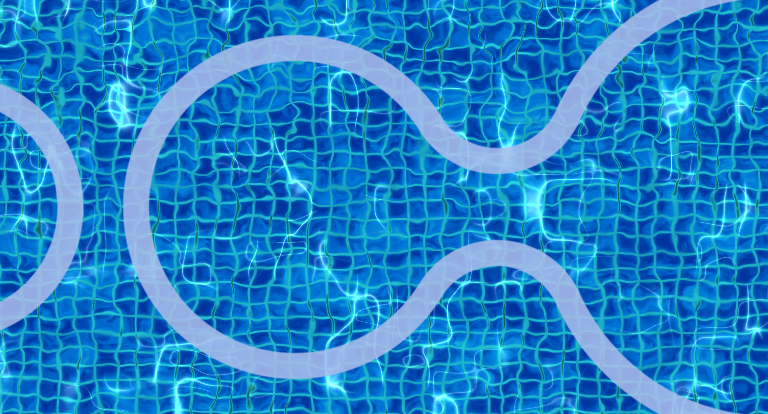
A Shadertoy shader for this texture:

```glsl
#define TILE vec2(0.0466, 0.0390)
#define GRID_PHASE vec2(0.843, 0.0097)
#define RIPPLE 0.30
#define GROUT 0.055
#define BAND_HALF 0.0314
#define BAND_OPACITY 0.86
#define BAND_COLOR vec3(0.67, 0.74, 0.92)
#define DEEP vec3(0.00, 0.20, 0.62)
#define AZURE vec3(0.00, 0.47, 0.85)
#define TEAL vec3(0.14, 0.77, 0.80)

float hash(vec2 p) {
    return fract(sin(dot(p, vec2(127.1, 311.7))) * 43758.5453);
}

float noise(vec2 p) {
    vec2 i = floor(p), f = fract(p);
    f = f * f * f * (f * (f * 6.0 - 15.0) + 10.0);
    return mix(mix(hash(i), hash(i + vec2(1, 0)), f.x),
               mix(hash(i + vec2(0, 1)), hash(i + vec2(1, 1)), f.x), f.y);
}

float fbm(vec2 p) {
    float sum = 0.0, amp = 0.5;
    for (int i = 0; i < 4; i++) {
        sum += amp * noise(p);
        p = mat2(1.6, 1.2, -1.2, 1.6) * p + 7.3;
        amp *= 0.5;
    }
    return sum / 0.9375;
}

vec2 noise2(vec2 p) {
    return vec2(noise(p), noise(p + 41.7)) * 2.0 - 1.0;
}

float cross2(vec2 a, vec2 b) { return a.x * b.y - a.y * b.x; }

float ring(vec2 p, vec2 center, float radius) {
    return abs(length(p - center) - radius);
}

// Distance to the centre line: a ring, then tangent arcs mirrored in y
float bandDistance(vec2 p) {
    p.y = abs(p.y);
    vec2 left = vec2(0.7126, 0.0), right = vec2(1.860, 0.0);
    vec2 neck = vec2(1.2005, 0.2995), q = p - neck;
    bool inNeck = cross2(left - neck, q) > 0.0 && cross2(right - neck, q) < 0.0;
    float path = inNeck ? ring(p, neck, 0.1884)
               : p.x < neck.x ? ring(p, left, 0.384)
               : ring(p, right, 0.536);
    return min(path, ring(p, vec2(-0.120, 0.0), 0.290));
}

// Thin bright filaments where the noise crosses its mean
float filament(vec2 p, float sharpness) {
    return pow(1.0 - abs(2.0 * noise(p) - 1.0), sharpness);
}

vec3 water(vec2 p, float pixel) {
    // Refraction, stronger towards the top
    float swell = RIPPLE * mix(0.85, 1.5, smoothstep(-0.1, 0.5, p.y));
    vec2 bend = noise2(p * vec2(17.0, 14.0)) + 0.5 * noise2(p * 39.0 + 9.0);
    vec2 cell = (p - GRID_PHASE) / TILE + swell * bend;
    vec2 toLine = abs(fract(cell + 0.5) - 0.5);
    vec2 aa = pixel / TILE;

    // Tiles: soft light, fine streaks and a shade across each one
    vec2 id = floor(cell), local = fract(cell);
    float light = fbm(p * vec2(14.0, 19.0) + bend * 0.6);
    float streak = fbm(p * vec2(34.0, 58.0) + bend * 1.5 + 20.0);
    float tone = 0.85 * light + 0.65 * streak - 0.42;
    tone += 0.16 * (hash(id) - 0.5) + 0.16 * (local.x - local.y);
    tone += 0.10 * (fbm(p * 3.0 + 5.0) - 0.5);
    vec3 color = mix(DEEP, AZURE, smoothstep(0.05, 0.65, tone));
    color = mix(color, TEAL, 0.65 * smoothstep(0.55, 0.95, tone));

    // Grout with a soft halo and an occasional dark core
    vec2 line = 1.0 - smoothstep(vec2(GROUT) - aa * 0.5, vec2(GROUT + 0.035) + aa * 0.5, toLine);
    vec2 halo = exp(-toLine * toLine * 45.0);
    float glow = max(halo.x, halo.y);
    float grout = max(line.x, line.y);
    float patchy = fbm(p * 16.0 + 31.0);
    color = mix(color, vec3(0.02, 0.60, 0.82), 0.50 * glow);
    color = mix(color, TEAL * mix(0.82, 1.14, patchy), grout * mix(0.62, 1.0, patchy));
    float core = 1.0 - smoothstep(0.01, 0.025 + aa.x, toLine.x);
    color *= 1.0 - 0.5 * core * smoothstep(0.55, 0.70, patchy);

    // Caustics: mostly upright threads with broad pale halos
    vec2 flow = p + 0.022 * noise2(p * 12.0 + 3.0);
    float mask = smoothstep(0.42, 0.75, noise(p * vec2(11.0, 8.0) + 17.0));
    float threads = filament(flow * vec2(17.0, 8.0) + 2.0, 22.0);
    threads += 0.6 * filament(flow * vec2(11.0, 19.0) + 60.0, 26.0);
    float haze = filament(flow * vec2(17.0, 8.0) + 2.0, 5.0);
    color += vec3(0.02, 0.16, 0.12) * haze * mask;
    color += vec3(0.50, 0.55, 0.38) * threads * mask;
    return clamp(color, 0.0, 1.0);
}

void mainImage(out vec4 fragColor, in vec2 fragCoord) {
    float pixel = 1.0 / iResolution.y;
    vec2 p = fragCoord * pixel - vec2(0.0, 0.5);
    vec3 color = water(p, pixel);

    // Translucent painted band
    float band = 1.0 - smoothstep(-pixel, pixel, bandDistance(p) - BAND_HALF);
    color = mix(color, BAND_COLOR, band * BAND_OPACITY);
    fragColor = vec4(color, 1.0);
}
```
